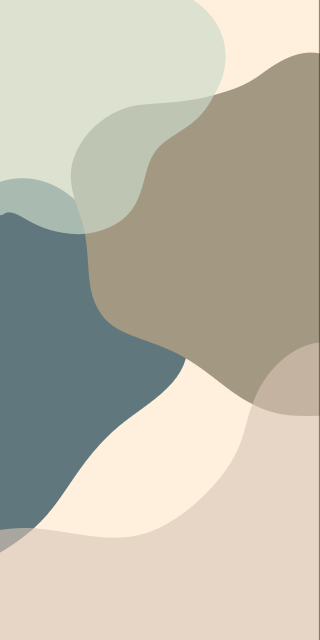
Give the GLSL for this background, as a Shadertoy shader.

```glsl
// Overlapping organic paper shapes in muted earth tones, drawn as filled Bezier outlines.
#define CREAM vec3(0.996, 0.941, 0.867)
#define SLATE vec3(0.376, 0.471, 0.490)
#define TAUPE vec3(0.639, 0.596, 0.506)
#define SAGE  vec3(0.800, 0.855, 0.792)
#define BLUSH vec3(0.846, 0.771, 0.710)
#define RIM   vec3(0.120, 0.130, 0.130)
#define SAGE_OPACITY  0.68
#define BLUSH_OPACITY 0.60
#define RIM_OPACITY   0.50
#define RIM_WIDTH     0.35
#define CURVE_STEPS   14

// Path state: sample point, pen position, nearest squared distance, even-odd flag
vec2 point, pen;
float nearest;
bool inside;

void moveTo(vec2 start) {
    pen = start;
    nearest = 1e6;
    inside = false;
}

void lineTo(vec2 end) {
    vec2 edge = end - pen, rel = point - pen;
    vec2 gap = rel - edge * clamp(dot(rel, edge) / max(dot(edge, edge), 1e-8), 0.0, 1.0);
    nearest = min(nearest, dot(gap, gap));
    if ((pen.y > point.y) != (end.y > point.y) &&
        rel.x < edge.x * rel.y / edge.y) inside = !inside;
    pen = end;
}

void curveTo(vec2 b, vec2 c, vec2 d) {
    vec2 a = pen;
    for (int i = 1; i <= CURVE_STEPS; i++) {
        float t = float(i) / float(CURVE_STEPS), u = 1.0 - t;
        lineTo(u*u*u*a + 3.0*u*u*t*b + 3.0*u*t*t*c + t*t*t*d);
    }
}

// Smooth coverage of the closed path
float fillPath(float pixel) {
    float dist = sqrt(nearest) * (inside ? 1.0 : -1.0);
    return clamp(0.5 + dist / pixel, 0.0, 1.0);
}

float slateShape(float pixel) {
    moveTo(vec2(0.0, 143.2));
    curveTo(vec2(9.1, 146.1), vec2(17.2, 143.0), vec2(22.9, 138.0));
    curveTo(vec2(39.1, 125.8), vec2(60.4, 98.4), vec2(58.1, 88.0));
    curveTo(vec2(55.2, 77.6), vec2(43.0, 72.4), vec2(35.2, 65.1));
    curveTo(vec2(23.4, 54.2), vec2(20.3, 43.8), vec2(10.9, 35.2));
    curveTo(vec2(7.3, 32.0), vec2(3.6, 29.4), vec2(0.0, 27.3));
    lineTo(vec2(-5.0, 25.0));
    lineTo(vec2(-5.0, 143.2));
    lineTo(vec2(0.0, 143.2));
    return fillPath(pixel);
}

float taupeShape(float pixel) {
    moveTo(vec2(100.0, 183.3));
    curveTo(vec2(93.2, 184.6), vec2(87.2, 181.0), vec2(81.3, 176.6));
    curveTo(vec2(75.5, 172.4), vec2(70.3, 171.4), vec2(66.9, 170.3));
    curveTo(vec2(58.6, 168.0), vec2(52.1, 168.0), vec2(45.6, 167.4));
    curveTo(vec2(32.6, 166.9), vec2(21.9, 155.2), vec2(22.1, 144.8));
    curveTo(vec2(22.4, 137.5), vec2(25.5, 133.6), vec2(26.6, 126.6));
    curveTo(vec2(28.4, 115.4), vec2(26.6, 108.9), vec2(31.8, 101.6));
    curveTo(vec2(36.7, 94.5), vec2(47.7, 94.3), vec2(58.1, 88.0));
    curveTo(vec2(66.1, 83.3), vec2(71.6, 77.3), vec2(78.9, 73.7));
    curveTo(vec2(85.9, 70.1), vec2(91.1, 69.8), vec2(100.0, 70.1));
    lineTo(vec2(105.0, 70.1));
    lineTo(vec2(105.0, 183.3));
    lineTo(vec2(100.0, 183.3));
    return fillPath(pixel);
}

float sageShape(float pixel) {
    moveTo(vec2(-5.0, 132.8));
    lineTo(vec2(0.0, 132.8));
    curveTo(vec2(1.3, 132.6), vec2(1.3, 133.9), vec2(3.4, 133.6));
    curveTo(vec2(7.3, 133.1), vec2(11.7, 127.1), vec2(24.7, 126.8));
    curveTo(vec2(32.6, 127.1), vec2(39.8, 130.7), vec2(42.7, 137.0));
    curveTo(vec2(46.4, 144.5), vec2(44.8, 151.3), vec2(52.6, 156.5));
    curveTo(vec2(57.8, 160.2), vec2(62.8, 162.0), vec2(66.9, 170.3));
    curveTo(vec2(73.2, 180.5), vec2(71.4, 192.7), vec2(60.4, 200.0));
    lineTo(vec2(56.0, 203.0));
    lineTo(vec2(-5.0, 203.0));
    lineTo(vec2(-5.0, 132.8));
    return fillPath(pixel);
}

float blushShape(float pixel) {
    moveTo(vec2(-5.0, 34.4));
    lineTo(vec2(0.0, 34.4));
    curveTo(vec2(3.9, 34.9), vec2(7.3, 35.2), vec2(10.9, 34.9));
    curveTo(vec2(22.1, 33.9), vec2(31.3, 31.0), vec2(40.9, 32.3));
    curveTo(vec2(54.7, 34.1), vec2(68.5, 48.4), vec2(73.2, 57.3));
    curveTo(vec2(76.8, 64.1), vec2(76.6, 68.5), vec2(79.4, 75.0));
    curveTo(vec2(82.8, 84.1), vec2(91.1, 92.2), vec2(100.0, 93.0));
    lineTo(vec2(105.0, 93.0));
    lineTo(vec2(105.0, -5.0));
    lineTo(vec2(-5.0, -5.0));
    lineTo(vec2(-5.0, 34.4));
    return fillPath(pixel);
}

void mainImage(out vec4 fragColor, in vec2 fragCoord) {
    // Canvas spans 100 by 200 units
    point = fragCoord / iResolution.xy * vec2(100.0, 200.0);
    float pixel = 200.0 / iResolution.y;

    // Opaque shapes, then translucent ones, then the thin right rim
    vec3 color = mix(CREAM, SLATE, slateShape(pixel));
    color = mix(color, TAUPE, taupeShape(pixel));
    color = mix(color, SAGE, SAGE_OPACITY * sageShape(pixel));
    color = mix(color, BLUSH, BLUSH_OPACITY * blushShape(pixel));
    float rim = clamp(0.5 + (point.x - 100.0 + RIM_WIDTH) / pixel, 0.0, 1.0);
    fragColor = vec4(mix(color, RIM, RIM_OPACITY * rim), 1.0);
}
```
